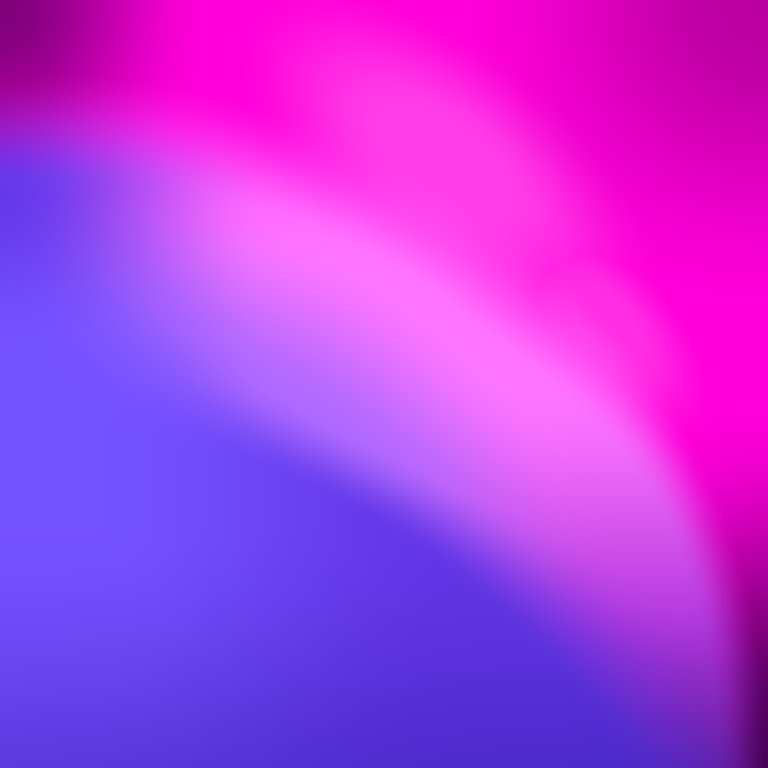
A Shadertoy shader for this background:

```glsl
// Soft abstract gradient: a glowing pink arc between a blue field and magenta.

// Rotated elliptical glow: 1 at its centre, fading smoothly to 0 at its rim.
float lobe(vec2 p, vec2 center, vec2 radii, float angle) {
    float c = cos(angle), s = sin(angle);
    vec2 q = mat2(c, -s, s, c) * (p - center) / radii;
    return 1.0 - smoothstep(0.25, 1.0, length(q));
}

// Blue field, brightest at the left and dim toward the bottom.
vec3 blueField(vec2 p) {
    vec3 blue = mix(vec3(0.45, 0.32, 1.0), vec3(0.39, 0.21, 0.90), smoothstep(0.12, 0.6, p.x));
    float floorShade = 1.0 - smoothstep(-0.12, 0.32, p.y);
    blue = mix(blue, vec3(0.27, 0.15, 0.76), floorShade * mix(0.65, 1.0, p.x));
    return mix(blue, vec3(0.38, 0.20, 0.90), 0.8 * smoothstep(0.55, 0.75, p.y));
}

// Arc colour: violet inside, pink outside, dusky at its lower right end.
vec3 arcBand(vec2 p, float radius) {
    vec3 band = mix(vec3(0.68, 0.41, 1.0), vec3(1.0, 0.46, 1.0), smoothstep(0.54, 0.76, radius));
    band = mix(band, vec3(1.0, 0.27, 0.98), smoothstep(0.64, 0.86, p.y) * 0.7);
    float dusk = 1.0 - smoothstep(0.1, 0.52, p.y);
    band = mix(band, vec3(0.67, 0.20, 0.86), dusk * smoothstep(0.4, 0.8, p.x));
    float ember = 1.0 - smoothstep(-0.08, 0.24, p.y);
    return mix(band, vec3(0.38, 0.10, 0.56), ember * smoothstep(0.65, 0.95, p.x));
}

// Magenta surround with two faint lobes and darkened corners.
vec3 magentaField(vec2 p) {
    vec3 magenta = vec3(1.0, 0.0, 0.85);
    float glow = max(lobe(p, vec2(0.58, 0.79), vec2(0.34, 0.16), -0.64),
                     0.75 * lobe(p, vec2(0.79, 0.58), vec2(0.20, 0.09), -0.85));
    magenta = mix(magenta, vec3(1.0, 0.24, 0.91), glow);
    float topLeft = 1.0 - smoothstep(0.0, 0.28, length((p - vec2(0.0, 1.0)) * vec2(1.0, 0.8)));
    float topRight = 1.0 - smoothstep(0.0, 0.42, length(p - 1.0));
    float bottomRight = smoothstep(0.8, 1.0, p.x) * (1.0 - smoothstep(0.0, 0.48, p.y));
    magenta = mix(magenta, vec3(0.50, 0.0, 0.48), topLeft);
    magenta = mix(magenta, vec3(0.72, 0.0, 0.62), topRight);
    return mix(magenta, vec3(0.27, 0.0, 0.33), bottomRight);
}

void mainImage(out vec4 fragColor, in vec2 fragCoord) {
    vec2 p = fragCoord / iResolution.xy;
    float radius = length(p - vec2(0.1, 0.0));

    // Lower edge of the arc: crisp in the middle, diffuse at both ends.
    float lowerEdge = 0.60 - 0.47 * p.x - 0.3 * pow(p.x, 5.0);
    float spread = 0.045 + 0.5 * pow(abs(p.x - 0.45), 2.0);
    float inArc = smoothstep(-spread, spread * 1.3, p.y - lowerEdge);
    inArc *= smoothstep(0.0, 0.36, p.x + 0.12 * smoothstep(0.75, 0.92, p.y));
    vec3 color = mix(blueField(p), arcBand(p, radius), inArc);

    // Outer edge of the arc, tighter toward the right.
    float outerStart = mix(0.76, 0.83, smoothstep(0.6, 0.9, p.x));
    float outside = smoothstep(outerStart, 0.91, radius);
    color = mix(color, magentaField(p), outside);

    fragColor = vec4(color, 1.0);
}
```
